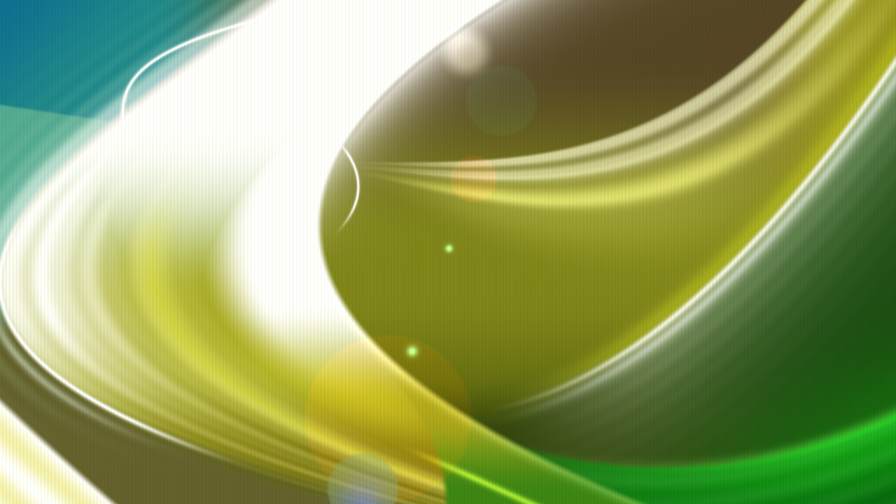
Reproduce this background procedurally as a Shadertoy shader.

```glsl
// Glossy white, yellow and green light ribbons sweeping over a teal and olive backdrop.

float glow(float d, float w) { return exp(-d * d / (w * w)); }

// Smooth step that also accepts descending limits
float ramp(float a, float b, float v) {
    v = clamp((v - a) / (b - a), 0., 1.);
    return v * v * (3. - 2. * v);
}

// Turns an implicit curve value into a distance in canvas heights
float dist(float f) {
    return f / (length(vec2(dFdx(f), dFdy(f))) * iResolution.y + 1e-4);
}

float disc(vec2 p, float radius, float blur) {
    return ramp(radius + blur, radius - blur, length(p));
}

void mainImage(out vec4 fragColor, in vec2 fragCoord) {
    vec2 p = fragCoord / iResolution.y;
    float x = p.x, t = 1. - p.y;   // t runs downward from the top
    vec3 white = vec3(1, 1, .98);

    // Curves that bound the large shapes
    float a = t - .56, b = t - .45;
    float leftEdge = a * a * (2.9 + 2.1 * a);
    float rightEdge = .635 + b * b * (1.95 + .3 * b);
    float left = dist(x - leftEdge);
    float right = dist(x - rightEdge);
    float arc = dist(t - .82 + .89 * pow(max(x - .9, 0.), 1.85));
    float hill = dist(t - .925 + .5 * (x - 1.32) * (x - 1.32));

    // Olive interior
    vec3 col = mix(vec3(.33, .27, .14), vec3(.5, .52, .1), ramp(.1, .48, t));
    col = mix(col, vec3(.36, .4, .05), ramp(.58, .85, t));

    // Upper swoosh with its silky bands
    float lip = t - .32 + .527 * pow(max(x - .75, 0.), 3.);
    float q = lip / (.02 + .24 * max(x - .69, .05));
    float swoosh = ramp(-.003, .006, dist(lip)) * ramp(.67, 1., x);
    col = mix(col, vec3(.55, .54, .08), swoosh * ramp(1.4, 1.7, x));
    float silk = .85 * glow(q - .1, .1) + .8 * glow(q - .4, .13);
    col = mix(col, vec3(.98, .98, .8), swoosh * silk * (.92 + .08 * sin(q * 45.)));
    float gold = .7 * glow(q - .86, q < .86 ? .2 : .12) + .3 * glow(q - 1., .6);
    col = mix(col, vec3(.87, .87, .42), swoosh * gold * ramp(2., 1.3, x));

    // Dark green hollow behind the bright right arc
    float blur = mix(.07, .004, ramp(.95, 1.3, x));
    float hollow = ramp(-blur, blur, arc), fade = ramp(.95, 1.35, x);
    col = mix(col, mix(vec3(.19, .26, .04), vec3(.08, .27, .04), ramp(1.1, 1.7, x)), hollow);
    float sheen = .7 * exp(-max(arc, 0.) / .1) * (.94 + .06 * cos(arc * 200.));
    col = mix(col, vec3(.83, .87, .73), hollow * fade * sheen);
    col = mix(col, vec3(.76, .8, .12), .5 * fade * glow(arc + .015, .02));
    float arcLines = glow(arc, .006) + .6 * glow(arc - .02, .009);
    col = mix(col, white, min(arcLines, 1.) * fade * .85);

    // Bright green hill
    vec3 green = mix(vec3(.1, .55, .1), vec3(.04, .4, .06), ramp(0., .17, hill));
    green += .02 * sin(hill * 130. + x * 3.);
    col = mix(col, green, ramp(-.006, .012, hill) * ramp(.8, 1.3, x));
    col += vec3(.1, .22, .08) * glow(hill, .012) * ramp(1., 1.7, x);
    col.g += .12 * glow(hill, .12) * ramp(1.2, 1.8, x);

    // Teal and brown areas left of the main ribbon
    vec3 outer = mix(vec3(.06, .44, .56), vec3(.12, .53, .53), ramp(0., .35, x + t));
    outer = mix(outer, vec3(.32, .66, .56), ramp(-.004, .004, t - .208 - .15 * x));
    outer = mix(outer, vec3(.33, .36, .2), ramp(.3, .6, x));
    outer = mix(outer, vec3(.39, .38, .17), ramp(.55, .68, t));
    float streak = (.5 + .5 * sin(left * 190.)) * exp(min(left, 0.) / .045);
    outer = mix(outer, vec3(.78, .92, .78), .55 * streak * ramp(.95, .65, t));
    blur = mix(.012, .03, ramp(.75, 1., t));
    float inside = ramp(-blur, blur, left);
    col = mix(outer, col, inside);

    // Main ribbon: white at the top, turning into yellow folds
    float s = (x - leftEdge) / (rightEdge - leftEdge);
    vec3 body = mix(vec3(.7, .8, .58), vec3(.66, .67, .16), ramp(.32, .6, t));
    body = mix(body, vec3(.49, .47, .06), ramp(.72, .95, t));
    body = mix(body, vec3(.86, .87, .3), .75 * glow(s - .46, .055) * ramp(.3, .55, t));
    body = mix(body, vec3(.8, .8, .15), .7 * glow(s - .78, .18) * glow(t - .76, .1));
    float folds = .5 + .3 * sin(s * 46. + 1.5) + .2 * sin(s * 83. - t * 4.);
    float whiteLeft = ramp(.46, .12, s) * ramp(.88, .6, t) * (.7 + .3 * folds);
    float whiteRight = ramp(.6, .78, s) * ramp(.8, .6, t);
    body = mix(body, vec3(.93, .93, .6), .28 * folds * ramp(.7, .4, s));
    body = mix(body, white, max(ramp(.58, .25, t), max(whiteLeft, whiteRight)));

    // Folded tail at the bottom
    float fold = x - .885 + 1.7 * p.y * p.y;
    vec3 tail = mix(vec3(.62, .64, .12), vec3(.24, .52, .07), ramp(.82, .98, t));
    body = mix(body, tail, ramp(-.008, .008, fold) * ramp(.72, .86, t));
    float crease = dist(x - 1.054 + 2.2 * p.y);
    body += vec3(.4, .38, .12) * glow(crease, .007) * ramp(.88, .95, t);
    body += .18 * glow(right, .014) * ramp(.55, .75, t);
    col = mix(col, body, inside * ramp(.008, -.008, right));
    float halo = exp(-max(right, 0.) / .05) * ramp(.55, .2, t);
    col = mix(col, white, .85 * halo * ramp(-.008, .008, right));
    col = mix(col, white, .65 * glow(left, .035) * ramp(.7, .4, t));

    // Thin light lines
    float rim = glow(left, .005) * ramp(.4, .5, t) * ramp(.93, .82, t);
    rim += .3 * glow(left + .025, .006) * ramp(.62, .7, t) * ramp(.9, .78, t);
    float hook = dist(x - .243 - .444 * pow(max(1. - t / .243, 0.), 2.87));
    rim += glow(hook, .004) * ramp(.01, .04, t) * ramp(.25, .23, t);
    float bow = dist(x - .711 + 5. * (t - .37) * (t - .37));
    rim += glow(bow, .003) * ramp(.27, .31, t) * ramp(.47, .4, t);
    col = mix(col, white, min(rim, 1.));

    // Corner beam
    float beam = dist(t - .795 - .95 * x + .2 * x * x);
    vec3 beamColor = mix(white, vec3(.95, .94, .66), .5 - .5 * cos(beam * 75.));
    col = mix(col, beamColor, ramp(-.008, .008, beam));

    // Lens reflections and sparkles
    col += vec3(.06, .01, -.02) * disc(p - vec2(.77, .17), .165, .004);
    col = mix(col, vec3(.55, .66, .42), .45 * disc(p - vec2(.72, .03), .07, .004));
    col.b += .35 * glow(length(p - vec2(.72, 0)), .05);
    col.gb += .035 * disc(p - vec2(.995, .8), .07, .004);
    col.rg += vec2(.09, .01) * disc(p - vec2(.94, .645), .046, .004);
    col += .25 * disc(p - vec2(.926, .895), .04, .02);
    col += vec3(.3, .6, .55) * glow(length(p - vec2(.891, .507)), .007);
    col += vec3(.3, .6, .55) * glow(length(p - vec2(.818, .303)), .01);

    // Fine vertical pinstripes
    col *= 1. + .02 * sin(x * 904.78);
    fragColor = vec4(clamp(col, 0., 1.), 1);
}
```
